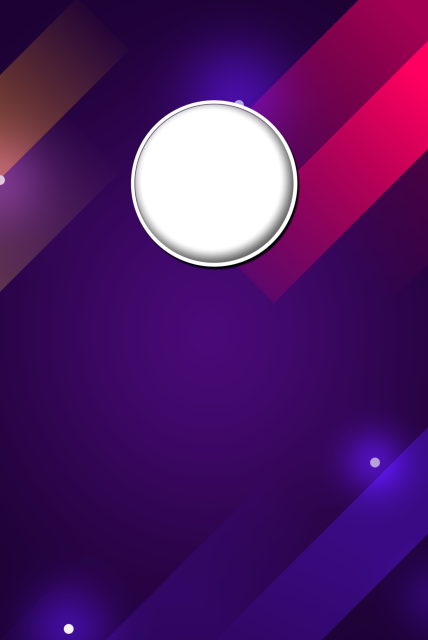
This background is drawn by a Shadertoy shader. Its source:

```glsl
// Violet poster backdrop: a radial gradient crossed by fading diagonal bands,
// soft glows with small bright dots, and a bevelled white disc near the top.
// Lengths are in canvas widths; bands use rotated axes (across, along).

const vec3 VIOLET  = vec3(0.290, 0.040, 0.475);
const vec3 NIGHT   = vec3(0.115, 0.005, 0.205);
const vec3 ORANGE  = vec3(0.530, 0.300, 0.180);
const vec3 MAUVE   = vec3(0.400, 0.230, 0.320);
const vec3 MAGENTA = vec3(0.640, 0.000, 0.320);
const vec3 PINK    = vec3(1.000, 0.000, 0.375);
const vec3 INDIGO  = vec3(0.240, 0.045, 0.560);
const vec3 BLUE    = vec3(0.160, 0.050, 0.480);

// Coverage of a shape from its signed distance
float fill(float dist, float aa) {
    return 1.0 - smoothstep(-aa, aa, dist);
}

// Band between two diagonals; opacity runs from endAlpha at 'tip' to 1 at 'full'
float band(vec2 q, vec2 sides, float tip, float full, float endAlpha, float aa) {
    float halfWidth = 0.5 * (sides.y - sides.x);
    float across = abs(q.x - 0.5 * (sides.x + sides.y)) - halfWidth;
    float dir = sign(full - tip);
    float along = clamp((q.y - tip) / (full - tip), 0.0, 1.0);
    float cap = fill((tip - q.y) * dir, aa * 1.4);
    return fill(across, aa * 1.4) * cap * mix(endAlpha, 1.0, along);
}

// Bell-shaped light falloff
float glow(vec2 p, vec2 centre, float radius) {
    vec2 d = (p - centre) / radius;
    return exp(-2.5 * dot(d, d));
}

// Small round light
vec3 dot2d(vec3 base, vec2 p, vec2 centre, vec3 tint, float aa) {
    return mix(base, tint, fill(length(p - centre) - 0.0115, aa));
}

vec3 backdrop(vec2 p) {
    float r = length((p - vec2(0.49, 0.72)) * vec2(1.05, 0.93));
    return mix(VIOLET, NIGHT, smoothstep(-0.08, 0.83, r));
}

vec3 paintBands(vec3 col, vec2 q, float aa) {
    // Warm pair entering from the left
    col = mix(col, ORANGE, band(q, vec2(-1.324, -1.080), 1.686, 1.10, 0.05, aa));
    col = mix(col, MAUVE, 0.85 * band(q, vec2(-1.080, -0.816), 1.383, 0.82, 0.03, aa));
    // Magenta and pink trio entering from the right
    col = mix(col, MAGENTA, band(q, vec2(-0.660, -0.402), 1.55, 2.42, 0.03, aa));
    col = mix(col, PINK, band(q, vec2(-0.402, -0.148), 1.432, 2.30, 0.14, aa));
    col = mix(col, MAGENTA, 0.28 * band(q, vec2(-0.148, 0.121), 1.70, 2.10, 0.02, aa));
    // Indigo steps along the bottom
    col = mix(col, INDIGO, 0.10 * band(q, vec2(0.0, 0.248), 0.43, 0.10, 0.1, aa));
    col = mix(col, INDIGO, 0.45 * band(q, vec2(0.248, 0.504), 1.012, 0.55, 0.08, aa));
    col = mix(col, INDIGO, 0.85 * band(q, vec2(0.504, 0.754), 0.20, 1.10, 0.35, aa));
    return col;
}

vec3 paintGlows(vec3 col, vec2 p) {
    col += BLUE * 0.75 * glow(p, vec2(0.555, 1.275), 0.20);
    col += BLUE * 0.90 * glow(p, vec2(0.879, 0.416), 0.12);
    col += BLUE * 0.75 * glow(p, vec2(0.160, 0.026), 0.16);
    col += BLUE * 0.45 * glow(p, vec2(1.020, 0.100), 0.14);
    col += vec3(0.22, 0.10, 0.26) * glow(p, vec2(0.0, 1.078), 0.18);
    return col;
}

// Disc with drop shadow, bright rim, thin groove and inner shading
vec3 paintDisc(vec3 col, vec2 p, float aa) {
    vec2 d = p - vec2(0.502, 1.070);
    float r = length(d);
    float rim = 0.195;
    float inner = 0.186;
    float lit = dot(d / max(r, 0.001), normalize(vec2(-0.55, 0.83)));

    float shadow = fill(length(d - vec2(0.004, -0.006)) - rim, 0.004);
    col = mix(col, vec3(0.0, 0.0, 0.02), shadow);
    col = mix(col, vec3(1.0), fill(r - rim, aa));

    float bevel = smoothstep(0.160, 0.201, length(d - vec2(-0.007, 0.009)));
    col = mix(col, vec3(1.0 - 0.62 * bevel), fill(r - inner, aa));

    float groove = fill(abs(r - inner) - 0.001, aa);
    return mix(col, vec3(0.33, 0.22, 0.40), groove * smoothstep(-0.35, 0.4, lit) * 0.8);
}

void mainImage(out vec4 fragColor, in vec2 fragCoord) {
    float unit = 1.5 / iResolution.y;
    vec2 p = fragCoord * unit;
    float aa = 0.75 * unit;
    vec2 q = vec2(p.x - p.y, p.x + p.y);

    vec3 col = backdrop(p);
    col = paintBands(col, q, aa);
    col = paintGlows(col, p);

    // Lights
    col = dot2d(col, p, vec2(0.000, 1.078), vec3(0.88, 0.78, 0.86), aa);
    col = dot2d(col, p, vec2(0.560, 1.254), vec3(0.70, 0.65, 0.86), aa);
    col = dot2d(col, p, vec2(0.879, 0.416), vec3(0.72, 0.62, 0.86), aa);
    col = dot2d(col, p, vec2(0.161, 0.026), vec3(0.97, 0.95, 1.00), aa);

    col = paintDisc(col, p, aa);
    fragColor = vec4(clamp(col, 0.0, 1.0), 1.0);
}
```
